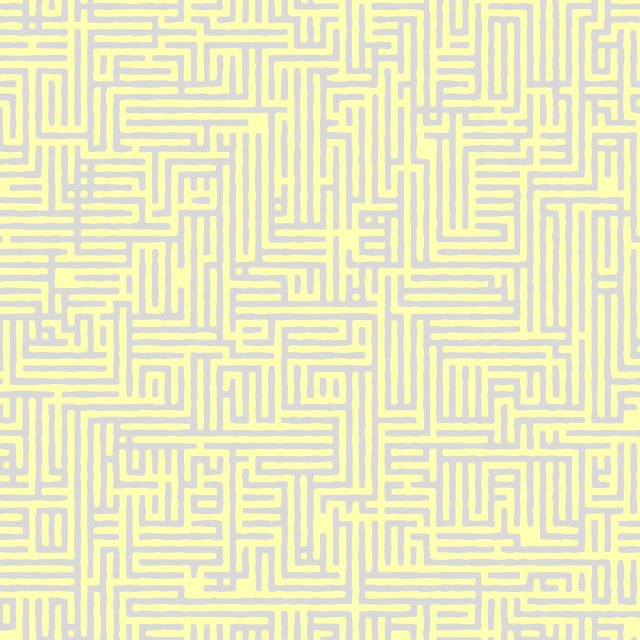
This pattern is drawn by a WebGL 1 fragment shader. Its source:

```glsl
precision highp float;
// Labyrinth of pale yellow corridors and light grey walls with rounded, slightly wobbly edges.

uniform vec2 u_resolution;

const vec3 CORRIDOR_YELLOW = vec3(1.0, 1.0, 0.70);
const vec3 WALL_GREY = vec3(0.85);
const float STRIPES_ACROSS = 99.0; // corridors plus walls along one side
const float RUN_FREQ = 0.13;       // along a run of stripes
const float BUNDLE_FREQ = 0.26;    // across a bundle of stripes
const float DISORDER = 0.35;       // random turns and branches
const float WOBBLE = 0.22;
const float YELLOW_BIAS = 0.015;

float hash(vec2 p) {
  vec3 q = fract(vec3(p.xyx) * 0.1031);
  q += dot(q, q.yzx + 33.33);
  return fract((q.x + q.y) * q.z);
}

float valueNoise(vec2 p) {
  vec2 cell = floor(p);
  vec2 f = fract(p);
  f = f * f * (3.0 - 2.0 * f);
  float low = mix(hash(cell), hash(cell + vec2(1.0, 0.0)), f.x);
  float high = mix(hash(cell + vec2(0.0, 1.0)), hash(cell + 1.0), f.x);
  return mix(low, high, f.y);
}

// 1 for an odd lattice coordinate, 0 for an even one.
float parity(float n) {
  return step(0.5, mod(n, 2.0));
}

// Direction of the link through a lattice point; similar links gather in bundles.
bool isHorizontal(vec2 link) {
  float across = valueNoise(link * vec2(RUN_FREQ, BUNDLE_FREQ) + 40.0);
  float upward = valueNoise(link * vec2(BUNDLE_FREQ, RUN_FREQ) + 170.0);
  float jitter = (hash(link + 310.0) - 0.5) * DISORDER;
  return across + jitter > upward;
}

// Distance to a segment two units long, centred at the origin.
float linkDistance(vec2 offset, bool horizontal) {
  vec2 d = abs(horizontal ? offset : offset.yx);
  return length(vec2(max(d.x - 1.0, 0.0), d.y));
}

// Signed distance to the corridor edge, positive inside a corridor.
// Even-even points are corridor nodes, odd-odd points wall nodes, the rest links.
float mazeDistance(vec2 p) {
  vec2 centre = floor(p + 0.5);
  float corridor = 4.0;
  float wall = 4.0;
  for (int j = -2; j <= 2; j++) {
    for (int i = -2; i <= 2; i++) {
      vec2 point = centre + vec2(float(i), float(j));
      vec2 offset = p - point;
      if (parity(point.x + point.y) > 0.5) {
        bool horizontal = isHorizontal(point);
        float d = linkDistance(offset, horizontal);
        float kind = parity(horizontal ? point.y : point.x);
        if (kind < 0.5) corridor = min(corridor, d);
        else wall = min(wall, d);
      } else if (parity(point.x) < 0.5) {
        corridor = min(corridor, length(offset));
      }
    }
  }
  return 0.5 * (wall - corridor);
}

void main() {
  float side = min(u_resolution.x, u_resolution.y);
  vec2 p = gl_FragCoord.xy / side * STRIPES_ACROSS - 1.0;
  float pixel = STRIPES_ACROSS / side;

  // Maze outline with small bumps along the edges
  float bumps = (valueNoise(p * 0.9 + 520.0) - 0.5) * WOBBLE;
  float edge = mazeDistance(p) + bumps + YELLOW_BIAS;

  float coverage = clamp(0.5 + edge / pixel, 0.0, 1.0);
  gl_FragColor = vec4(mix(WALL_GREY, CORRIDOR_YELLOW, coverage), 1.0);
}
```
